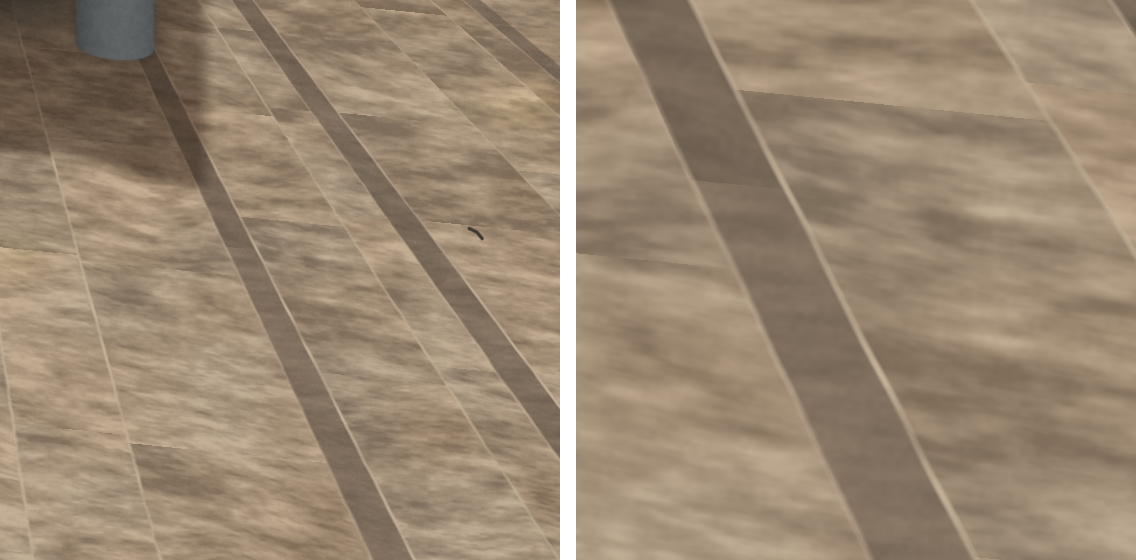
Left: the whole. Right: its middle third, enlarged.
Give the GLSL for this texture, as a WebGL 1 fragment shader.

```glsl
precision highp float;
// Stone plank floor seen in perspective: planks fan out from one vanishing point,
// with dark inlay strips, pale grout, streaked grain, a soft shadow and a grey post.
// Plank edges are constant values of the fan slope; grain is stretched value noise.
uniform vec2 u_resolution;

const vec3 DEEP = vec3(0.24, 0.22, 0.19);
const vec3 STRIP = vec3(0.49, 0.425, 0.36);
const vec3 STONE_DARK = vec3(0.50, 0.43, 0.355);
const vec3 STONE_MID = vec3(0.63, 0.55, 0.46);
const vec3 STONE_LIGHT = vec3(0.76, 0.68, 0.58);
const vec3 GROUT = vec3(0.76, 0.69, 0.59);
const vec3 POST = vec3(0.37, 0.385, 0.39);

float hash(vec2 p) {
  vec3 q = fract(vec3(p.xyx) * 0.1031);
  q += dot(q, q.yzx + 33.33);
  return fract((q.x + q.y) * q.z);
}

float noise(vec2 p) {
  vec2 i = floor(p);
  vec2 f = fract(p);
  f = f * f * (3.0 - 2.0 * f);
  return mix(mix(hash(i), hash(i + vec2(1.0, 0.0)), f.x),
             mix(hash(i + vec2(0.0, 1.0)), hash(i + 1.0), f.x), f.y);
}

float fbm(vec2 p) {
  float sum = 0.0;
  float amp = 0.5;
  for (int i = 0; i < 4; i++) {
    sum += amp * noise(p);
    p = p * 2.03 + 17.3;
    amp *= 0.5;
  }
  return sum / 0.9375;
}

// Soft elliptical spot, 1 at its centre
float spot(vec2 p, vec2 centre, vec2 radius) {
  vec2 d = (p - centre) / radius;
  return exp(-dot(d, d));
}

float segment(vec2 p, vec2 a, vec2 b) {
  vec2 d = b - a;
  return length(p - a - d * clamp(dot(p - a, d) / dot(d, d), 0.0, 1.0));
}

float band(float x, float lo, float hi, float aa) {
  return smoothstep(lo - aa, lo + aa, x) - smoothstep(hi - aa, hi + aa, x);
}

// Counts the plank and accumulates the worn grout line at one edge
void addSeam(float fan, float edge, float strength, float wear, float aa, inout float id, inout float grout) {
  id += step(edge, fan);
  float line = 1.0 - smoothstep(0.0003, 0.0022 + aa, abs(fan - edge));
  grout = max(grout, line * strength * wear);
}

// Streaked stone brightness, shifted for each slab
float stoneGrain(vec2 p, vec2 slab) {
  float seed = hash(slab + 5.7);
  float tilt = mix(0.08, 0.24, seed);
  float bend = 0.016 * noise(p * 7.0 + seed * 40.0);
  vec2 g = vec2(p.x, p.y - tilt * p.x + bend) + seed * 9.0;
  float broad = fbm(g * vec2(4.0, 13.0));
  float streak = fbm(g * vec2(14.0, 60.0));
  float fine = noise(g * vec2(65.0, 190.0));
  return 0.5 + 0.50 * (broad - 0.5) + 0.85 * (streak - 0.5) + 0.17 * (fine - 0.5);
}

void main() {
  vec2 p = gl_FragCoord.xy / u_resolution;
  p.y = 1.0 - p.y; // measured downward from the far edge
  float px = 1.0 / min(u_resolution.x, u_resolution.y);
  float depth = p.y + 0.89;
  float fan = (p.x + 0.22) / depth + 0.0012 * (noise(p * 28.0) - 0.5);
  float aa = px / depth;

  // Lengthwise plank edges
  float id = 0.0;
  float grout = 0.0;
  float wear = (0.35 + 0.75 * noise(p * vec2(11.0, 27.0))) * mix(0.65, 1.0, smoothstep(0.0, 0.6, p.y));
  addSeam(fan, 0.148, 0.80, wear, aa, id, grout);
  addSeam(fan, 0.268, 0.95, wear, aa, id, grout);
  addSeam(fan, 0.468, 0.50, wear, aa, id, grout);
  addSeam(fan, 0.508, 0.95, wear, aa, id, grout);
  addSeam(fan, 0.645, 0.80, wear, aa, id, grout);
  addSeam(fan, 0.712, 0.65, wear, aa, id, grout);
  addSeam(fan, 0.755, 1.00, wear, aa, id, grout);
  addSeam(fan, 0.957, 0.50, wear, aa, id, grout);
  addSeam(fan, 1.110, 0.85, wear, aa, id, grout);
  addSeam(fan, 1.175, 0.55, wear, aa, id, grout);

  // Staggered slabs along each plank
  float along = -7.0 / (depth - 0.1 * p.x) + hash(vec2(id, 3.0));
  vec2 slab = vec2(id, floor(along) + 20.0);
  float tone = hash(slab) - 0.5;

  // Stone colour
  float g = stoneGrain(p, slab) + 0.12 * tone + 0.16 * (p.y - 0.5) - 0.01;
  g -= 0.22 * (spot(p, vec2(0.36, 0.485), vec2(0.022)) + spot(p, vec2(0.488, 0.455), vec2(0.026, 0.018))
     + spot(p, vec2(0.55, 0.46), vec2(0.022, 0.015)));
  vec3 color = mix(STONE_DARK, STONE_MID, smoothstep(0.12, 0.54, g));
  color = mix(color, STONE_LIGHT, smoothstep(0.44, 0.88, g));
  float warmth = noise(p * vec2(5.0, 9.0) + slab * 3.0) - 0.5;
  color += warmth * vec3(0.018, -0.004, -0.016);
  color += spot(p, vec2(0.93, 0.19), vec2(0.09, 0.04)) * vec3(0.07, 0.06, 0.02);
  color += spot(p, vec2(0.03, 0.46), vec2(0.05, 0.04)) * vec3(0.06, 0.055, 0.02);

  // Dark inlay strips, then grout
  float soft = aa + 0.0008;
  float strip = band(fan, 0.468, 0.508, soft) + band(fan, 0.712, 0.755, soft) + band(fan, 1.175, 1.21, soft);
  color = mix(color, STRIP * (0.82 + 0.32 * g), strip * 0.95);
  color = mix(color, GROUT, grout);

  // Shadow at the far left, and a small twig
  float edge = 0.265 + 0.17 * p.x + 0.02 * (noise(p * 12.0) - 0.5);
  float shade = (1.0 - smoothstep(edge - 0.018, edge + 0.018, p.y)) * (1.0 - smoothstep(0.345, 0.39, p.x));
  color *= mix(vec3(1.0), vec3(0.67, 0.635, 0.61), shade);
  color = mix(color, DEEP * 0.8, 0.85 * spot(p, vec2(0.03, -0.02), vec2(0.15, 0.085)));
  float twig = min(segment(p, vec2(0.838, 0.408), vec2(0.852, 0.415)), segment(p, vec2(0.852, 0.415), vec2(0.861, 0.426)));
  color = mix(color, DEEP, 1.0 - smoothstep(0.001, 0.003 + px, twig));

  // Grey post with a rounded foot
  float q = (p.x - 0.205) / 0.069;
  float foot = 0.082 + 0.024 * sqrt(max(0.0, 1.0 - q * q)) + 0.006 * q;
  float post = max((abs(q) - 1.0) * 0.069, p.y - foot);
  color *= 1.0 - 0.2 * exp(-max(post, 0.0) * 70.0);
  vec3 postColor = POST * (1.0 - 0.2 * q * q + 0.08 * q + 0.05 * (noise(p * 90.0) - 0.5));
  color = mix(color, postColor, 1.0 - smoothstep(-px, px + 0.002, post));

  color += 0.02 * (noise(p * 240.0) - 0.5);
  gl_FragColor = vec4(color, 1.0);
}
```
